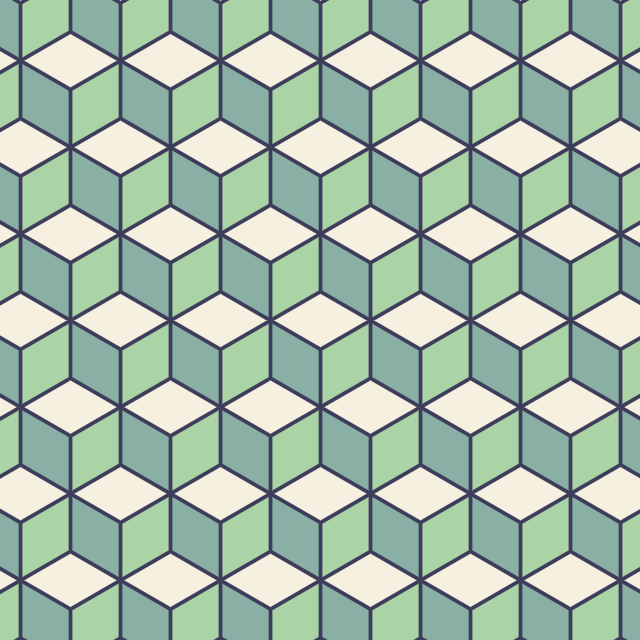
Reproduce this pattern procedurally as a three.js fragment shader.

```glsl
// Tumbling-block pattern: outlined isometric cubes in cream, teal and green.
varying vec2 vUv;

// Offset from the centre of the nearest pointy-top hexagon of width 1.
vec2 hexOffset(vec2 p) {
  vec2 cell = vec2(1.0, sqrt(3.0));
  vec2 a = mod(p + 0.5 * cell, cell) - 0.5 * cell;
  vec2 b = mod(p, cell) - 0.5 * cell;
  return dot(a, a) < dot(b, b) ? a : b;
}

// Distance to the closest edge of the cube that fills the hexagon.
float cubeEdgeDistance(vec2 h) {
  vec2 slope = vec2(0.5, 0.5 * sqrt(3.0));
  float outline = 0.5 - max(abs(h.x), dot(abs(h), slope));
  float topEdges = abs(slope.y * h.y - slope.x * abs(h.x));
  float frontEdge = length(vec2(h.x, max(h.y, 0.0)));
  return min(outline, min(topEdges, frontEdge));
}

vec3 faceColor(vec2 h) {
  vec3 cream = vec3(0.962, 0.942, 0.875);
  vec3 teal = vec3(0.54, 0.69, 0.65);
  vec3 green = vec3(0.67, 0.83, 0.65);
  if (h.y * sqrt(3.0) > abs(h.x)) return cream;
  return h.x < 0.0 ? teal : green;
}

void main() {
  // 6.4 cubes across, with a top face centred on the canvas
  vec2 p = (vUv - vec2(0.5008, 0.4992)) * 6.4;
  float soft = 0.75 * fwidth(p.x);
  vec2 h = hexOffset(p + vec2(0.0, 0.5 / sqrt(3.0)));

  // Outlines over flat faces
  float line = 1.0 - smoothstep(-soft, soft, cubeEdgeDistance(h) - 0.019);
  vec3 ink = vec3(0.24, 0.24, 0.355);
  gl_FragColor = vec4(mix(faceColor(h), ink, line), 1.0);
}
```
